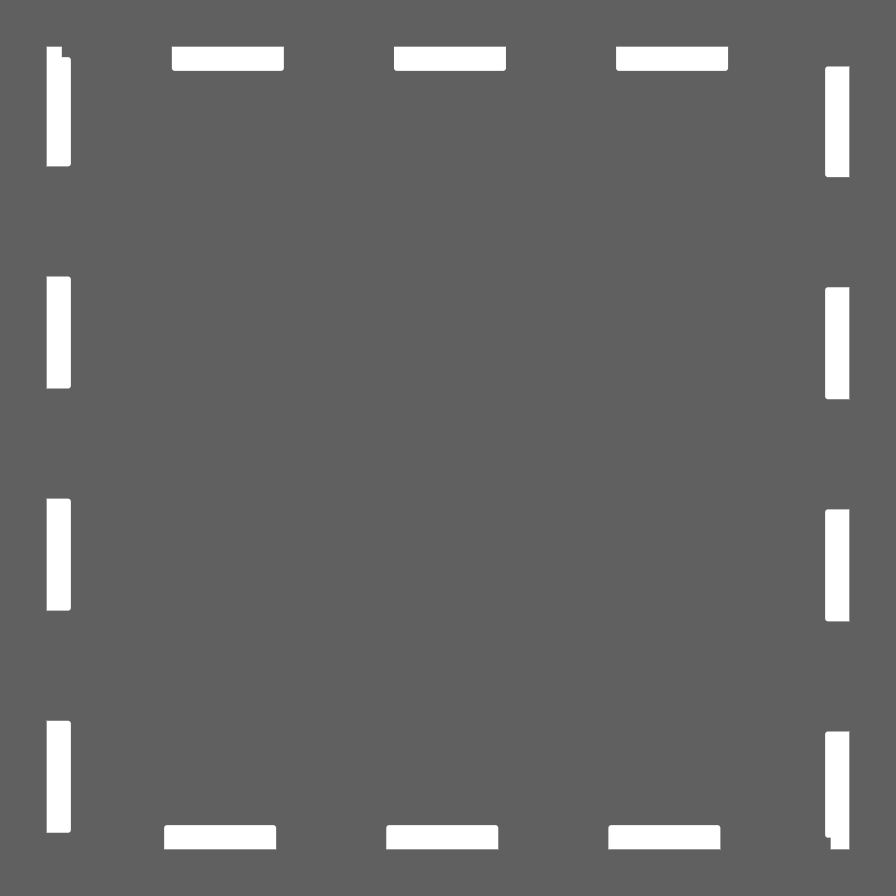
A Shadertoy shader for this background:

```glsl
// A dashed white frame set just inside the border of a flat grey field.
// Each side repeats one dash by a loop; dashes are boxes with softened inner
// corners, and two small caps finish the frame at opposite corners.

const vec3 GREY = vec3(0.376);
const vec3 WHITE = vec3(1.0);

const float MARGIN = 0.0521;       // canvas border to outer frame edge
const float THICKNESS = 0.0270;
const float PERIOD = 0.2479;
const float DASH_LENGTH = 0.1250;
const float CORNER_RADIUS = 0.0033;

// Signed distance to the box between two corners, with rounding
float roundedBox(vec2 p, vec2 low, vec2 high, float radius) {
    vec2 q = abs(p - 0.5 * (low + high)) - 0.5 * (high - low) + radius;
    return length(max(q, 0.0)) + min(max(q.x, q.y), 0.0) - radius;
}

// One dash: square on the outer edge, rounded on the inner edge.
// p.x runs along the side, p.y runs inward from the canvas border.
float dash(vec2 p, float first, float last) {
    vec2 low = vec2(first, MARGIN - 2.0 * CORNER_RADIUS);
    vec2 high = vec2(last, MARGIN + THICKNESS);
    return max(roundedBox(p, low, high, CORNER_RADIUS), MARGIN - p.y);
}

// A side of evenly spaced dashes, trimmed to the given limits
float dashedSide(vec2 p, float start, int count, vec2 limits) {
    float d = 1.0;
    for (int i = 0; i < count; i++) {
        float first = start + float(i) * PERIOD;
        float last = min(first + DASH_LENGTH, limits.y);
        d = min(d, dash(p, max(first, limits.x), last));
    }
    return d;
}

float frame(vec2 p) {
    vec2 inward = 1.0 - p;
    float farEdge = 1.0 - MARGIN;

    // Horizontal sides, then vertical sides
    float d = dashedSide(p, 0.1918, 3, vec2(0.0, 1.0));
    d = min(d, dashedSide(vec2(p.x, inward.y), 0.1832, 3, vec2(0.0, 1.0)));
    d = min(d, dashedSide(p.yx, 0.0607, 4, vec2(0.0638, 1.0)));
    d = min(d, dashedSide(vec2(p.y, inward.x), 0.0727, 4, vec2(0.0742, 0.9349)));

    // Caps at the upper left and lower right corners
    d = min(d, roundedBox(p, vec2(MARGIN), vec2(0.0690, 0.0730), 0.0));
    d = min(d, roundedBox(p, vec2(0.9271, 0.9240), vec2(farEdge), 0.0));
    return d;
}

void mainImage(out vec4 fragColor, in vec2 fragCoord) {
    // Canvas units with y measured down from the top
    vec2 p = fragCoord / iResolution.xy;
    p.y = 1.0 - p.y;

    float pixel = 1.0 / min(iResolution.x, iResolution.y);
    float coverage = clamp(0.5 - frame(p) / pixel, 0.0, 1.0);
    fragColor = vec4(mix(GREY, WHITE, coverage), 1.0);
}
```
